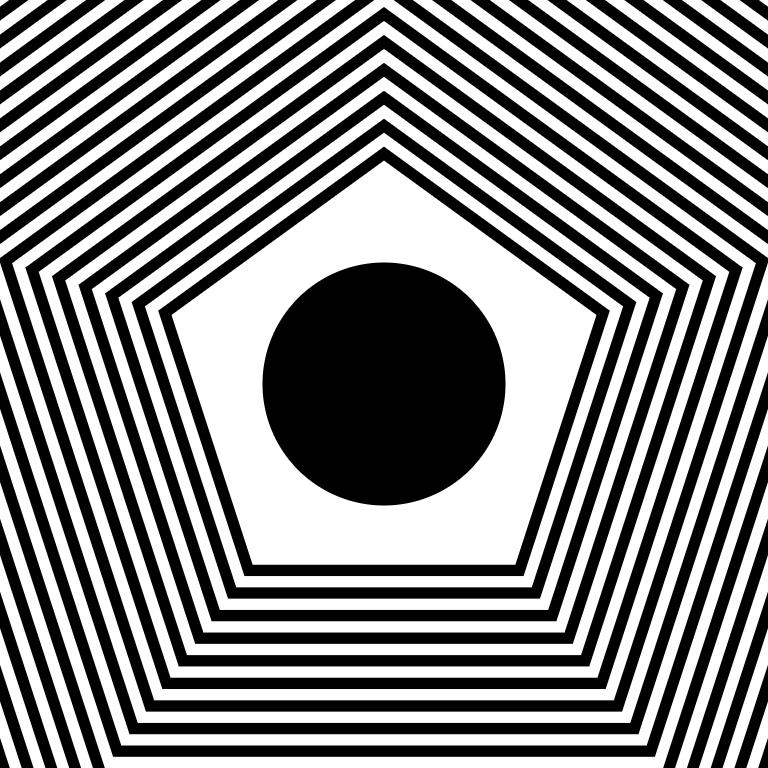
Reproduce this background procedurally as a WebGL 2 fragment shader.

```glsl
#version 300 es
precision highp float;
// Draws a black disc inside a white pentagon, ringed by concentric
// black and white pentagonal stripes that fill the canvas.
// The stripes repeat a pentagon distance, the largest of five projections.

uniform vec2 u_resolution;
out vec4 outColor;

const float TAU = 6.2831853;
const int SIDES = 5;
const float STRIPE_PERIOD = 0.02942;            // one black plus one white band
const float INNER_APOTHEM = 8.0 * STRIPE_PERIOD; // where the stripes begin
const float DISC_RADIUS = 0.1582;
const vec3 INK = vec3(0.0);
const vec3 PAPER = vec3(1.0);

// Distance from the centre measured along the nearest side's normal;
// the first side faces straight down.
float pentagonApothem(vec2 p) {
    float apothem = 0.0;
    for (int i = 0; i < SIDES; i++) {
        float angle = TAU * (float(i) / float(SIDES) - 0.25);
        apothem = max(apothem, dot(p, vec2(cos(angle), sin(angle))));
    }
    return apothem;
}

// Signed distance to the bands, negative on the inked half of each period
float stripeDistance(float x) {
    float phase = fract(x / STRIPE_PERIOD + 0.25);
    return (abs(phase - 0.5) - 0.25) * STRIPE_PERIOD;
}

void main() {
    float scale = min(u_resolution.x, u_resolution.y);
    vec2 p = (gl_FragCoord.xy - 0.5 * u_resolution) / scale;

    // Stripes outside the inner pentagon, joined with the central disc
    float apothem = pentagonApothem(p);
    float stripes = max(stripeDistance(apothem), INNER_APOTHEM - apothem);
    float disc = length(p) - DISC_RADIUS;
    float inkDistance = min(stripes, disc);

    // Edge smoothing across one pixel
    float coverage = clamp(0.5 - inkDistance * scale, 0.0, 1.0);
    outColor = vec4(mix(PAPER, INK, coverage), 1.0);
}
```
